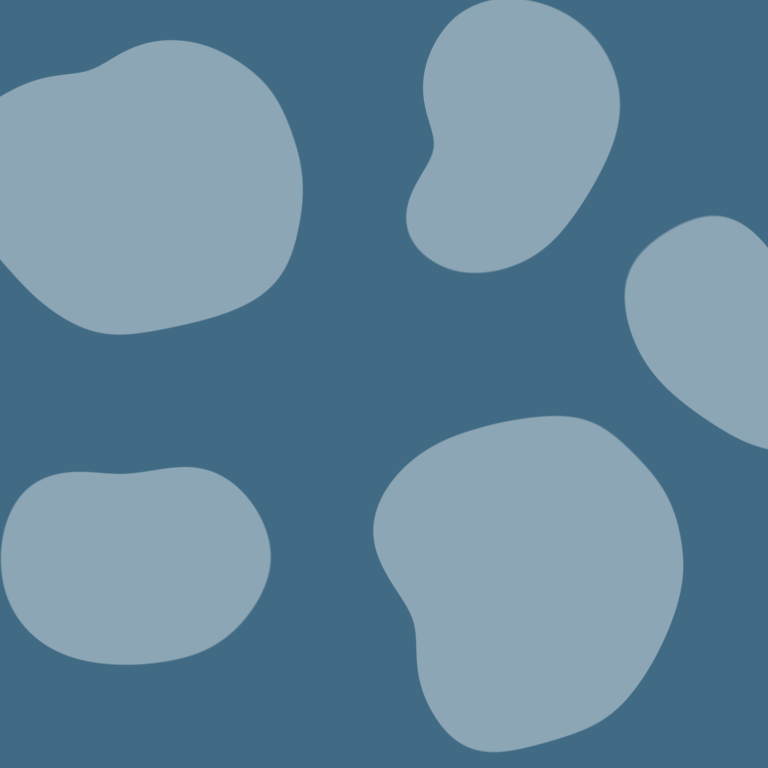
Reproduce this pattern procedurally as a three.js fragment shader.

```glsl
varying vec2 vUv;

const vec3 DEEP_BLUE = vec3(0.255, 0.418, 0.520);
const vec3 PALE_BLUE = vec3(0.550, 0.652, 0.708);
const float BLOB_COUNT = 5.0;
const float EDGE = 0.0013;

vec2 hashGradient(vec2 cell) {
  float h = fract(sin(dot(cell, vec2(127.1, 311.7))) * 43758.55);
  return vec2(cos(h * 6.2832), sin(h * 6.2832));
}

float gradientNoise(vec2 p) {
  vec2 i = floor(p);
  vec2 f = p - i;
  vec2 u = f * f * f * (f * (f * 6.0 - 15.0) + 10.0);
  vec2 e = vec2(0.0, 1.0);
  float low = mix(dot(hashGradient(i), f),
                  dot(hashGradient(i + e.yx), f - e.yx), u.x);
  float high = mix(dot(hashGradient(i + e.xy), f - e.xy),
                   dot(hashGradient(i + e.yy), f - e.yy), u.x);
  return mix(low, high, u.y);
}

vec2 wobble(vec2 p, float frequency, float amount) {
  vec2 q = p * frequency;
  return p + amount * vec2(gradientNoise(q + 3.7), gradientNoise(q + 19.2));
}

vec2 rotate(vec2 p, float angle) {
  float c = cos(angle);
  float s = sin(angle);
  return vec2(c * p.x + s * p.y, c * p.y - s * p.x);
}

// Smooth angular notch, one at its centre direction
float notch(float angle, float direction, float sharpness) {
  return exp(sharpness * (cos(angle - direction) - 1.0));
}

// Ellipse with a deep and a shallow dent in its rim
float blobDistance(vec2 p, vec2 radii, float tilt, float dent, float depth, float side) {
  float angle = atan(p.y, p.x + 1e-5);
  float rim = 1.0 - depth * notch(angle, dent, 5.0)
                  - 0.15 * notch(angle, dent + side, 6.0);
  return (length(rotate(p, tilt) / radii) - rim) * min(radii.x, radii.y);
}

// Staggered columns of two; broad and slender blobs alternate
float blobField(vec2 p) {
  float nearest = 1.0;
  for (float i = 0.0; i < BLOB_COUNT; i++) {
    float column = floor(i * 0.5);
    float row = i - 2.0 * column;
    float broad = mod(column + row + 0.5, 2.0) > 1.0 ? 1.0 : 0.0;

    vec2 center = vec2(0.16 + column * (0.57 - 0.08 * column) + 0.02 * broad,
                       0.275 + 0.505 * row + 0.03 * column * (2.0 * row - 1.0));
    center.y += 0.36 * step(2.0, column);

    vec2 radii = mix(vec2(0.200, 0.135), vec2(0.238, 0.210), broad);
    float tilt = 1.3 * column - 0.1;
    float dent = 1.5 + column * (0.4 + 1.2 * column) + 0.5 * broad;
    float depth = 0.18 + 0.16 * min(column + broad, 1.0);
    float side = mix(1.6, -1.8, broad);
    nearest = min(nearest, blobDistance(p - center, radii, tilt, dent, depth, side));
  }
  return nearest;
}

void main() {
  float d = blobField(wobble(vUv, 4.5, 0.03));
  float coverage = 1.0 - smoothstep(-EDGE, EDGE, d);
  gl_FragColor = vec4(mix(DEEP_BLUE, PALE_BLUE, coverage), 1.0);
}
```
